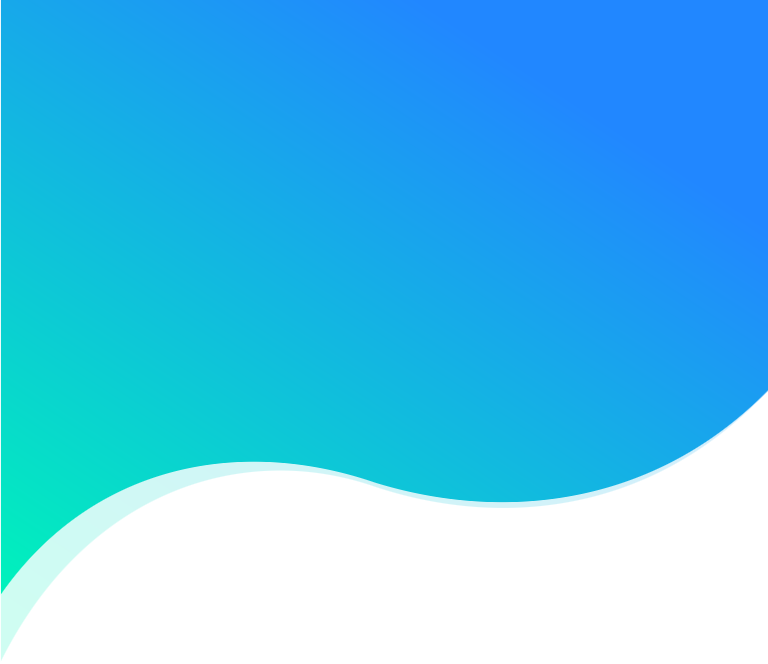
This background is drawn by a Shadertoy shader. Its source:

```glsl
#define GREEN vec3(0.0, 0.95, 0.735)
#define BLUE vec3(0.13, 0.53, 1.0)
#define PAPER vec3(1.0)
#define GRADIENT_DIR vec2(0.577, 0.766)
#define GRADIENT_START 0.079
#define BAND_OPACITY 0.19
#define LEFT_INSET 0.0012
#define JOIN_X 0.4883

// Cubic Bezier through four control values
float bezier(vec4 c, float t) {
    float s = 1.0 - t;
    return dot(c, vec4(s * s * s, 3.0 * s * s * t, 3.0 * s * t * t, t * t * t));
}

float bezierSlope(vec4 c, float t) {
    float s = 1.0 - t;
    vec3 d = c.yzw - c.xyz;
    return 3.0 * dot(d, vec3(s * s, 2.0 * s * t, t * t));
}

// Height of a Bezier arc above x, with the parameter found by Newton steps
float arcHeight(float x, vec4 cx, vec4 cy) {
    float t = clamp((x - cx.x) / (cx.w - cx.x), 0.0, 1.0);
    for (int i = 0; i < 6; i++) {
        t = clamp(t - (bezier(cx, t) - x) / bezierSlope(cx, t), 0.0, 1.0);
    }
    return bezier(cy, t);
}

// Wave made of a crest on the left and a trough on the right
float waveHeight(float x, vec2 crestX, vec4 crestY, vec4 troughY) {
    return x < JOIN_X
        ? arcHeight(x, vec4(0.0, crestX, JOIN_X), crestY)
        : arcHeight(x, vec4(JOIN_X, 0.6576, 0.8529, 1.0), troughY);
}

// Antialiased coverage of the positive side
float coverage(float d) {
    return clamp(d / max(fwidth(d), 1e-5) + 0.5, 0.0, 1.0);
}

void mainImage(out vec4 fragColor, in vec2 fragCoord) {
    vec2 uv = fragCoord / iResolution.xy;

    // Diagonal gradient
    float blend = clamp(dot(uv, GRADIENT_DIR) - GRADIENT_START, 0.0, 1.0);
    vec3 gradient = mix(GREEN, BLUE, blend);

    // Solid wave and the pale band below it
    float solidEdge = waveHeight(uv.x, vec2(0.1172, 0.3099),
        vec4(0.1026, 0.2986, 0.3439, 0.2730),
        vec4(0.2730, 0.2127, 0.2383, 0.4118));
    float bandEdge = waveHeight(uv.x, vec2(0.1107, 0.3164),
        vec4(0.0015, 0.2609, 0.3363, 0.2670),
        vec4(0.2670, 0.2021, 0.2293, 0.4118));
    float solid = coverage(uv.y - solidEdge);
    float band = coverage(uv.y - bandEdge) * BAND_OPACITY;

    // Narrow margin at the left side
    float inside = coverage(uv.x - LEFT_INSET);

    vec3 color = mix(PAPER, gradient, max(solid, band) * inside);
    fragColor = vec4(color, 1.0);
}
```
